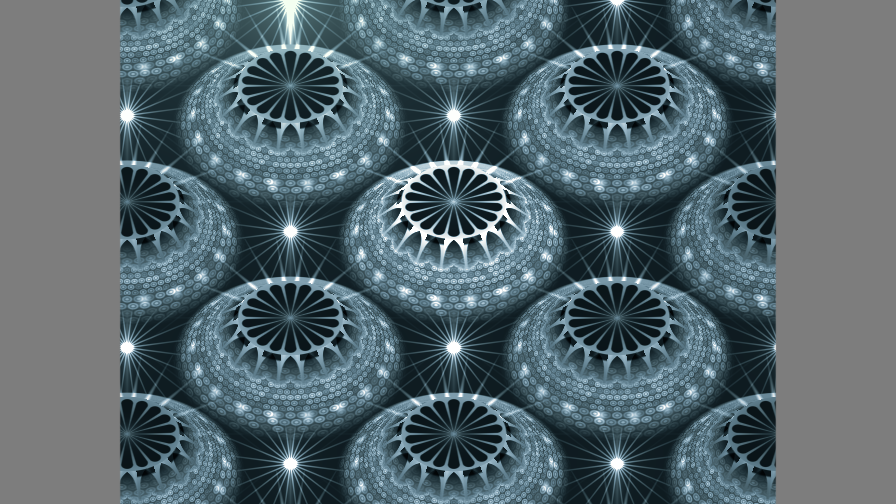
Reproduce this pattern procedurally as a WebGL 2 fragment shader.

```glsl
#version 300 es
precision highp float;
// Staggered lace domes with spoked wheels, starbursts and light beams, between plain grey side bars.
uniform vec2 u_resolution;
out vec4 outColor;

const float TAU = 6.2831853;
float px; // size of one pixel; the canvas is 432 units high

float hash(vec2 p) {
  vec3 q = fract(vec3(p.xyx) * 0.1031);
  q += dot(q, q.yzx + 33.33);
  return fract((q.x + q.y) * q.z);
}

float inside(float d) { return smoothstep(px, -px, d); }

// Centre of the repeat that holds p
vec2 cellCentre(vec2 p, vec2 origin) {
  vec2 period = vec2(280.0, 199.0);
  return origin + period * floor((p - origin) / period + 0.5);
}

// Staggered rows of ringed beads
float beads(vec2 uv) {
  uv.x += 0.5 * mod(floor(uv.y), 2.0);
  float d = length(fract(uv) - 0.5);
  float ring = smoothstep(0.2, 0.0, abs(d - 0.36));
  float core = smoothstep(0.3, 0.06, d);
  return (0.5 * ring + 0.65 * core) * (0.35 + hash(floor(uv) + 91.0));
}

// Flat wheel: dark round-ended petals between pale spokes
float wheel(vec2 q, float power) {
  float r = length(q);
  float a = (fract(atan(q.x, -q.y) * 18.0 / TAU + 0.5) - 0.5) * TAU / 18.0;
  vec2 s = r * vec2(cos(a), sin(a));
  float petal = s.x < 37.0 ? abs(s.y) - 0.138 * s.x : length(s - vec2(37.0, 0.0)) - 5.1;
  float spokes = mix((0.35 + 0.012 * r) * power, 0.08, inside(petal));
  return spokes + 0.6 * power * exp(-r / 6.0);
}

// Lace skirt: s is the distance past the wheel rim, a the angle from the bottom
float skirt(float s, float a, float power) {
  float k = a * 18.0 / TAU + 0.5;
  float f = abs(fract(k) - 0.5);
  float arch = inside((0.5 - f - 0.5 * exp(-s / 4.0) - 0.05) * 20.0);
  float gap = 0.09 + 0.016 * s + 0.25 * beads(vec2(k * 2.0, s / 4.0)) * smoothstep(3.0, 12.0, s);
  float light = mix(gap, power * (1.0 - 0.022 * s), arch);
  light *= 1.0 - 0.85 * mod(floor(k), 2.0) * inside(s - 4.0);
  // Fine scales, then larger beads with glowing clusters towards the edge
  float scales = 0.27 + 0.55 * beads(vec2(k * 4.0, s / 3.6));
  float pearls = 0.3 + 0.55 * beads(vec2(k * 3.0, (s - 36.0) / 4.5));
  vec2 cluster = vec2((0.5 - f) * 24.0, (s - 39.0) * 1.1);
  pearls += 0.45 * exp(-dot(cluster, cluster) / 14.0);
  float lace = mix(scales, pearls, smoothstep(34.0, 37.0, s));
  float scallop = 16.0 + 4.0 * abs(sin(a * 9.0));
  light = mix(light, lace, smoothstep(-3.0, 2.0, s - scallop));
  light += 0.3 * power * exp(-abs(s - scallop) / 1.8);
  return light + 0.16 * exp(-abs(s - 26.0) / 3.0);
}

// Dome around its wheel centre: x = light, y = coverage, z = added rays
vec3 dome(vec2 w, float power) {
  vec2 q = w / vec2(1.0, 0.71);
  float len = length(q);
  // Ring centres slide down as rings grow, which tilts the dome
  float k = 0.9, b = 45.0 - k * q.y, c = 2025.0 - len * len;
  float s = (sqrt(max(b * b - (1.0 - k * k) * c, 0.0)) - b) / (1.0 - k * k);
  float r = 45.0 + s;
  vec2 v = q + vec2(0.0, k * s);
  float lace = skirt(max(s, 0.0), atan(v.x, -v.y), power);
  lace = mix(0.3 + 0.45 * power, lace, smoothstep(0.1, 0.55, 1.0 - k * v.y / max(r, 1.0)));
  float light = mix(lace, wheel(q, power), inside(len - 45.0));
  float cover = len < 45.0 ? 1.0 : smoothstep(102.0, 86.0, r);
  // Tapering spikes above, faint threads elsewhere
  float gap = abs(fract(atan(w.x, w.y) * 18.0 / TAU) - 0.5) * TAU / 18.0 * length(w);
  float fall = exp(-max(len - 45.0, 0.0) / 27.0);
  float rays = smoothstep(0.8 + 2.5 * fall, 0.0, gap) * fall * step(45.0, len);
  return vec3(light, cover, rays * mix(0.13, 0.7, smoothstep(-5.0, 30.0, w.y)) * power);
}

// Starburst with a vertical beam
float star(vec2 p, float power, float beam) {
  float r = length(p);
  float gap = abs(fract(atan(p.y, p.x) * 24.0 / TAU) - 0.5) * TAU / 24.0 * r;
  float rays = smoothstep(1.2, 0.0, gap) * (0.65 * exp(-r / 22.0) + 0.14 * exp(-r / 90.0));
  float core = 1.2 * exp(-pow(length(p / vec2(5.5, 4.0)), 4.0)) + 0.2 * exp(-r / 8.0);
  return power * (rays + core) + beam * exp(-abs(p.x) / 3.0 - abs(p.y) / 32.0);
}

void main() {
  px = 432.0 / u_resolution.y;
  vec2 p = (gl_FragCoord.xy - 0.5 * u_resolution) * px;
  vec2 lamp = vec2(-135.0, 216.0);
  float wash = exp(-length((p - lamp) / vec2(1.2, 1.0)) / 75.0);
  float light = 0.105 + 0.22 * wash, body = 0.0, cover = 0.0, rays = 0.0;
  // Two interleaved grids of stars and domes, domes brightest in the middle
  for (int i = 0; i < 2; i++) {
    vec2 shift = float(i) * vec2(140.0, 99.5);
    vec2 centre = cellCentre(p, vec2(5.0, 117.0) + shift);
    float near = exp(-length(centre - lamp) / 45.0);
    float power = 0.45 + 0.4 * hash(centre) + 0.3 * exp(-length(centre + vec2(60.0, 0.0)) / 100.0);
    light += star(p - centre, power, 0.4 + 1.6 * near);
    centre = cellCentre(p, vec2(5.0, 11.0) + shift);
    vec2 away = centre - vec2(5.0, 11.0);
    power = 0.55 + 0.4 * exp(-dot(away, away) / 22000.0) + 0.1 * hash(centre);
    vec3 d = dome(p - centre - vec2(0.0, 32.0), power);
    body += d.x * d.y * (0.74 + 0.36 * power);
    cover += d.y;
    rays += d.z;
  }
  light = light * (1.0 - min(cover, 1.0)) + body + rays + 0.12 * wash;
  light = clamp(light, 0.0, 1.0);
  // Steel blue tone with bluer midtones, a teal tint by the lamp, then the grey bars
  vec3 color = pow(vec3(light), vec3(1.28, 1.0, 0.92));
  color *= 1.0 + vec3(-0.08, 0.0, 0.06) * smoothstep(0.3, 0.5, light) * smoothstep(0.95, 0.7, light);
  color *= mix(vec3(1.0), vec3(0.95, 1.0, 0.94), wash);
  outColor = vec4(mix(vec3(0.49), color, inside(abs(p.x) - 281.0)), 1.0);
}
```
